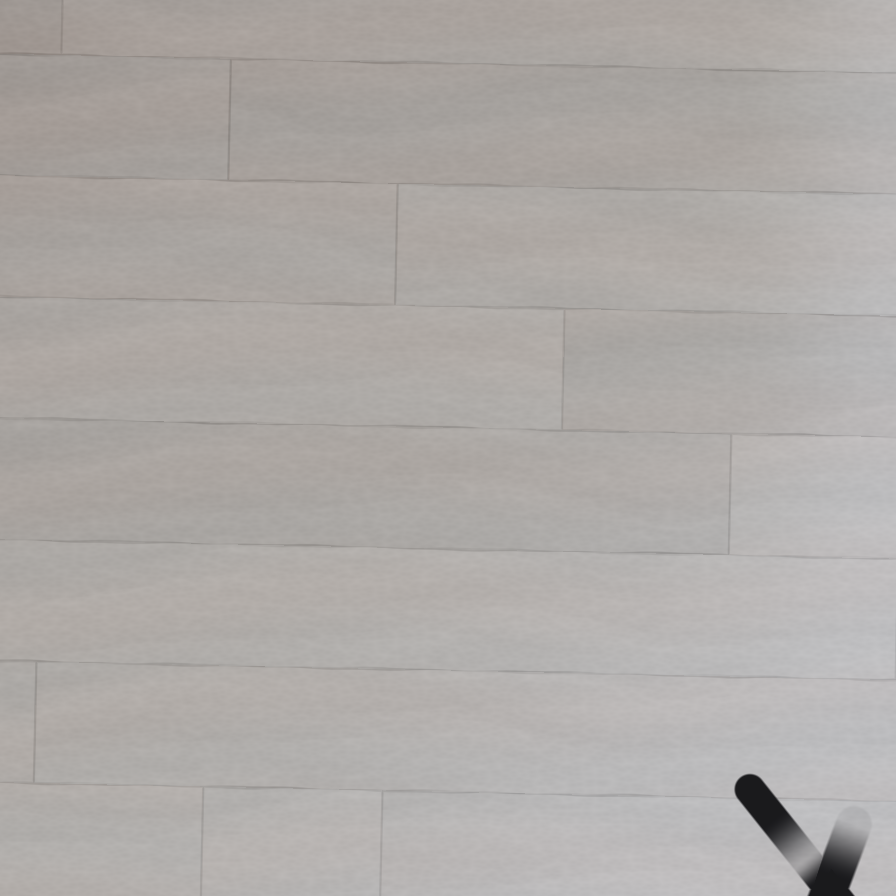
Give the GLSL for this texture, as a three.js fragment shader.

```glsl
// Pale wooden floor: eight slightly tilted rows of long boards with end joints
// stepping sideways per row, layered-sine grain, cellular pores, soft light from
// the lower right, and a dark crossed furniture leg in the lower right corner.
#define ROW_HEIGHT 0.1355
#define ROW_OFFSET 0.0755
#define ROW_TILT 0.0215
#define BOARD_LENGTH 1.148
#define JOINT_START 0.070
#define JOINT_STEP 0.1862
#define SHORT_BOARD 0.200
#define SEAM_WIDTH 0.0021
#define SEAM_DEPTH 0.095
#define GRAIN_DEPTH 0.011
#define PORE_DEPTH 0.022
#define TONE_SPREAD 0.022

varying vec2 vUv;

float hash(vec2 p) {
  return fract(sin(dot(p, vec2(127.1, 311.7))) * 43758.5);
}

// Distance to the nearest scattered cell point
float cellular(vec2 p) {
  vec2 cell = floor(p);
  float nearest = 2.0;
  for (int j = -1; j <= 1; j++) {
    for (int i = -1; i <= 1; i++) {
      vec2 c = cell + vec2(float(i), float(j));
      vec2 point = c + vec2(hash(c), hash(c + 37.0));
      nearest = min(nearest, length(p - point));
    }
  }
  return nearest;
}

// Long wavy fibres, each octave bent by the one before
float grain(vec2 p, float seed) {
  float sum = 0.0;
  float amp = 0.5;
  float bend = 1.6 * sin(p.x * 7.0 + seed) + 0.8 * sin(p.x * 17.0 + p.y * 23.0 + seed * 2.0);
  vec2 freq = vec2(4.0, 65.0);
  for (int i = 0; i < 5; i++) {
    float wave = sin(dot(p, freq) + bend + seed * float(i + 1));
    sum += amp * wave;
    bend = bend * 0.8 + wave * 1.3 + sin(p.x * freq.x * 2.3 + seed);
    freq *= vec2(-1.9, 1.75);
    amp *= 0.68;
  }
  return sum;
}

// Dark line of a given half width, softened at its edges
float line(float dist, float width) {
  return 1.0 - smoothstep(width * 0.15, width, abs(dist));
}

// Distance to a segment (x) and position along it (y)
vec2 segment(vec2 p, vec2 a, vec2 b) {
  vec2 ab = b - a;
  float along = clamp(dot(p - a, ab) / dot(ab, ab), 0.0, 1.0);
  return vec2(length(p - a - ab * along), along);
}

void main() {
  // Position measured from the top edge downwards
  vec2 p = vec2(vUv.x, 1.0 - vUv.y);

  // Rows and boards
  float across = (p.y - ROW_TILT * p.x + ROW_OFFSET) / ROW_HEIGHT;
  float row = floor(across);
  float inRow = across - row;
  float x = p.x + ROW_TILT * (inRow - 0.5) * ROW_HEIGHT;
  float run = (x - JOINT_START - JOINT_STEP * row) / BOARD_LENGTH;
  float along = fract(run) * BOARD_LENGTH;
  float jointDist = min(along, BOARD_LENGTH - along);
  vec2 board = vec2(floor(run), row);
  if (mod(row, 8.0) > 6.5) {
    jointDist = min(jointDist, abs(along - SHORT_BOARD));
    board.x += 0.5 * step(SHORT_BOARD, along);
  }
  float seed = hash(board + 5.0) * 40.0;

  // Broad light, warm and dim at the upper left, cool and bright at the lower right
  float light = 0.42 * p.x + 0.56 * p.y;
  light += 0.30 * smoothstep(0.80, 1.0, p.x) * (1.0 - p.y);
  light += 0.04 * sin(p.x * 5.0 + p.y * 4.0);
  vec3 dimWood = vec3(0.622, 0.591, 0.571);
  vec3 midWood = vec3(0.684, 0.668, 0.653);
  vec3 brightWood = vec3(0.745, 0.741, 0.748);
  vec3 color = mix(dimWood, midWood, smoothstep(-0.12, 0.55, light));
  color = mix(color, brightWood, smoothstep(0.38, 1.02, light));

  // Board tone, fibres, rosy streaks and pores
  float fibre = grain(vec2(x, inRow * ROW_HEIGHT), seed);
  float streak = sin(inRow * 6.0 + x * 2.2 + sin(x * 9.0 + seed) * 0.7 + seed);
  color += TONE_SPREAD * (hash(board + 11.0) - 0.5);
  color += GRAIN_DEPTH * fibre;
  color += vec3(0.003, -0.002, -0.004) * streak + 0.004 * streak;
  float pores = cellular(p * vec2(95.0, 190.0)) + 0.6 * cellular(p * vec2(38.0, 110.0) + 9.0);
  color += PORE_DEPTH * (pores - 0.76);

  // Uneven seams with a faint lit edge below
  float wobble = 0.0007 * sin(x * 31.0 + row * 4.0) + 0.0004 * sin(x * 83.0 + row);
  float seamDist = (inRow - step(0.5, inRow)) * ROW_HEIGHT + wobble;
  float wear = 0.62 + 0.25 * sin(x * 13.0 + row * 2.7) + 0.13 * sin(x * 47.0 + row);
  float jointWear = 0.55 + 0.4 * hash(vec2(row, 3.0));
  float seam = max(line(seamDist, SEAM_WIDTH) * wear, line(jointDist, SEAM_WIDTH) * jointWear);
  color += 0.014 * line(seamDist - 0.006, 0.007) * (1.0 - wear);
  color -= SEAM_DEPTH * seam;

  // Furniture leg: two crossed bars with glare fading their upper parts
  vec2 bar = segment(p, vec2(0.837, 0.881), vec2(0.940, 1.010));
  vec2 brace = segment(p, vec2(0.953, 0.920), vec2(0.908, 1.040));
  float glare = smoothstep(0.25, 0.62, bar.y) * (1.0 - smoothstep(0.60, 0.78, bar.y));
  float barMask = (1.0 - smoothstep(0.0155, 0.0185, bar.x)) * (1.0 - 0.85 * glare);
  float braceMask = (1.0 - smoothstep(0.018, 0.022, brace.x)) * smoothstep(-0.1, 0.5, brace.y);
  color = mix(color, vec3(0.10, 0.10, 0.11), max(barMask, braceMask));

  gl_FragColor = vec4(color, 1.0);
}
```
